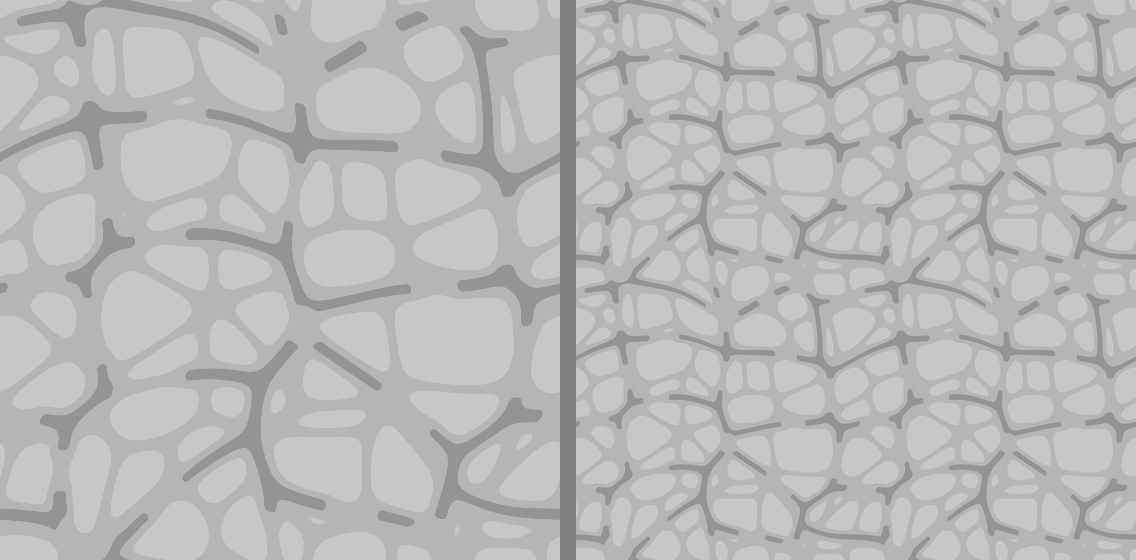
Left: one tile. Right: repeated 2 by 2.
A three.js fragment shader for this texture:

```glsl
// Seamless flat grey rock: rounded pale stones parted by broken, branching dark cracks.
varying vec2 vUv;

const vec2 SLABS = vec2(3.0, 5.0);
const vec2 STONES = vec2(6.0, 7.0);

vec2 hash2(vec2 p) {
  return fract(sin(vec2(dot(p, vec2(127.1, 311.7)), dot(p, vec2(269.5, 183.3)))) * 43758.5453);
}

// Jittered site of a wrapping grid: canvas position in xy, size weight in z.
vec3 site(vec2 cell, vec2 grid, float seed, float variety) {
  vec2 id = floor(mod(cell + 0.5, grid)) + seed;
  vec2 pos = (cell + 0.16 + 0.68 * hash2(id)) / grid;
  return vec3(pos, variety * hash2(id + 17.3).x / (grid.x * grid.y));
}

float roundMin(float a, float b, float rounding) {
  return -rounding * log(exp(-a / rounding) + exp(-b / rounding));
}

// Distance to the border of the weighted Voronoi cell, with rounded corners.
float cellBorder(vec2 p, vec2 grid, float seed, float variety, float rounding) {
  vec2 base = floor(p * grid);
  vec3 home = vec3(0.0);
  float nearest = 1e3;
  for (int y = -2; y <= 2; y++) {
    for (int x = -2; x <= 2; x++) {
      vec3 s = site(base + vec2(x, y), grid, seed, variety);
      vec2 d = p - s.xy;
      float power = dot(d, d) - s.z;
      if (power < nearest) {
        nearest = power;
        home = s;
      }
    }
  }
  float sum = 1e-12;
  for (int y = -2; y <= 2; y++) {
    for (int x = -2; x <= 2; x++) {
      vec3 s = site(base + vec2(x, y), grid, seed, variety);
      vec2 d = p - s.xy;
      float apart = length(s.xy - home.xy);
      if (apart > 1e-4) {
        float edge = (dot(d, d) - s.z - nearest) / (2.0 * apart);
        sum += exp(-edge / rounding);
      }
    }
  }
  return -rounding * log(sum);
}

// Depth inside the round breaks that interrupt cracks between neighbouring slabs.
float crackBreak(vec2 p, float seed) {
  vec2 base = floor(p * SLABS);
  float depth = 0.0;
  for (int y = -2; y <= 2; y++) {
    for (int x = -2; x <= 2; x++) {
      vec2 cell = base + vec2(x, y);
      vec2 id = floor(mod(cell + 0.5, SLABS)) + seed;
      vec2 here = site(cell, SLABS, seed, 0.0).xy;
      vec2 chance = hash2(id + 5.7);
      vec2 radius = (0.045 + 0.03 * hash2(id + 9.1)) * step(chance, vec2(0.65));
      vec2 right = 0.5 * (here + site(cell + vec2(1, 0), SLABS, seed, 0.0).xy);
      vec2 above = 0.5 * (here + site(cell + vec2(0, 1), SLABS, seed, 0.0).xy);
      depth = max(depth, radius.x - length(p - right));
      depth = max(depth, radius.y - length(p - above));
    }
  }
  return depth;
}

void main() {
  // Shift the canvas rim onto cell centres, then bend all outlines periodically
  vec2 turn = 6.2831853 * vUv;
  vec2 p = vUv + vec2(0.125, 0.085);
  p += vec2(0.020, 0.030) * sin(turn.yx + vec2(0.8, 2.4));
  p += 0.008 * sin(turn.yx * vec2(2.0, 3.0) + vec2(0.6, 3.8));

  float slab = cellBorder(p, SLABS, 3.0, 0.0, 0.009);
  float stone = cellBorder(p, STONES, 41.0, 0.5, 0.012);
  float gap = crackBreak(p, 3.0);

  // Cracks follow slab borders and end in round caps
  float halfWidth = 0.0090 + 0.0012 * sin(2.0 * turn.x + turn.y);
  float crack = length(vec2(max(slab, 0.0), gap)) - halfWidth;

  // Stones keep clear of each other and, further, of the cracks
  float clearance = mix(0.021, 0.011, smoothstep(0.0, 0.05, gap));
  float inside = roundMin(stone - 0.007, slab - clearance, 0.012);

  vec3 mortarGrey = vec3(0.71);
  vec3 stoneGrey = vec3(0.78);
  vec3 crackGrey = vec3(0.58);
  vec3 color = mix(mortarGrey, stoneGrey, smoothstep(-0.0007, 0.0007, inside));
  color = mix(crackGrey, color, smoothstep(-0.0007, 0.0007, crack));
  gl_FragColor = vec4(color, 1.0);
}
```
